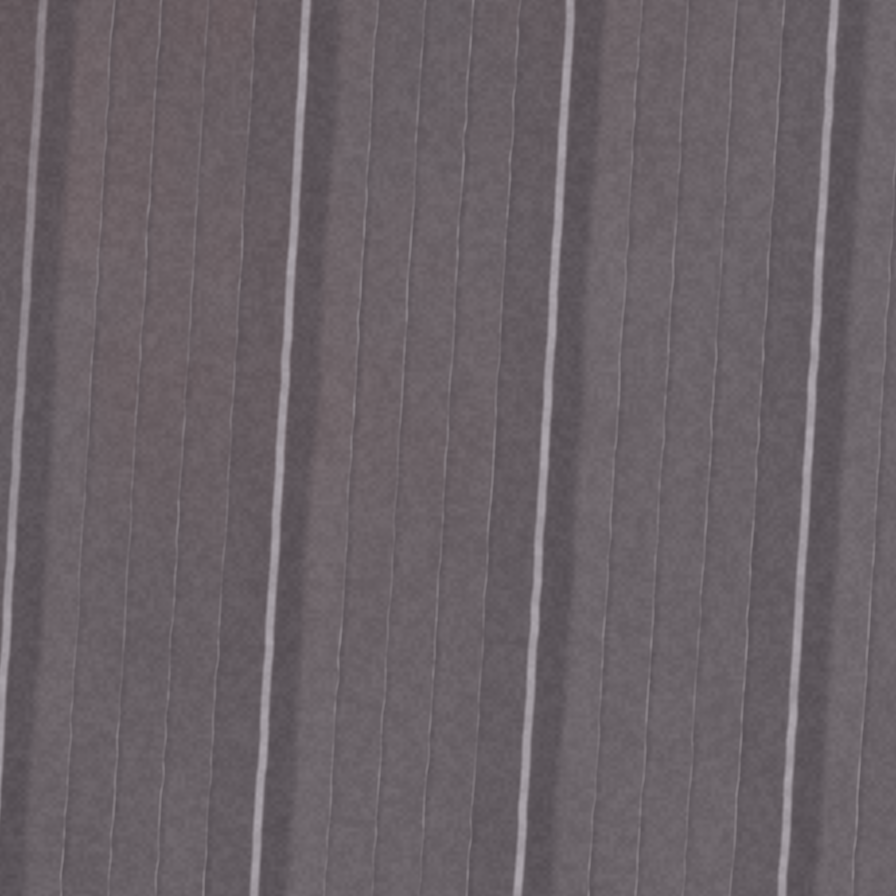
Write a Shadertoy shader that draws this texture.

```glsl
// Grey pleated fabric: leaning vertical folds, each led by a bright ridge with
// a shadow band beside it, then four thin, broken seams. Periodic distances
// place the lines; value noise adds thread wear, stains and woven grain.

const float PERIOD = 0.2945;      // distance between bright ridges
const float RIDGE_START = 0.2835; // a ridge's x on the bottom edge
const float LEAN = 0.0595;        // sideways drift over the full height
const float SEAM_FIRST = 0.0785;  // first seam, measured from its ridge
const float SEAM_STEP = 0.0530;
const int SEAM_COUNT = 4;

const vec3 CLOTH = vec3(0.408, 0.380, 0.400);
const vec3 SHADOW = vec3(0.325, 0.300, 0.322);
const vec3 SEAM = vec3(0.530, 0.502, 0.520);
const vec3 RIDGE = vec3(0.650, 0.625, 0.650);
const vec3 WARM_TINT = vec3(0.018, -0.004, -0.010);

float hash(vec2 p) {
    vec3 q = fract(vec3(p.xyx) * 0.1031);
    q += dot(q, q.yzx + 33.33);
    return fract((q.x + q.y) * q.z);
}

float noise(vec2 p) {
    vec2 i = floor(p), f = fract(p);
    f = f * f * (3.0 - 2.0 * f);
    float low = mix(hash(i), hash(i + vec2(1, 0)), f.x);
    float high = mix(hash(i + vec2(0, 1)), hash(i + vec2(1, 1)), f.x);
    return mix(low, high, f.y);
}

// Sum of octaves, centred on zero
float fbm(vec2 p) {
    float sum = 0.0, amp = 0.5;
    for (int i = 0; i < 4; i++) {
        sum += amp * (noise(p) - 0.5);
        p = p * 2.03 + 17.7;
        amp *= 0.5;
    }
    return sum;
}

// Soft line of given half width around d = 0
float line(float d, float halfWidth, float blur) {
    return 1.0 - smoothstep(halfWidth - blur, halfWidth + blur, abs(d));
}

// Band covering a..b with separately softened edges
float band(float x, float a, float b, float blurA, float blurB) {
    return smoothstep(a - blurA, a + blurA, x)
         * (1.0 - smoothstep(b - blurB, b + blurB, x));
}

// Thin broken seam with a narrow shadow on its right side
vec3 addSeam(vec3 color, float d, float y, float id, float strength, float px) {
    d += 0.0022 * (noise(vec2(y * 45.0, id)) - 0.5);
    float thread = smoothstep(0.1, 0.85, noise(vec2(y * 85.0, id + 40.0)));
    float wear = 0.55 + 0.6 * noise(vec2(y * 7.0, id + 80.0));
    float shade = band(d, 0.001, 0.006, 0.0015, 0.004);
    color = mix(color, SHADOW, shade * 0.42 * wear);
    float light = line(d, 0.0014, max(0.0013, px));
    return mix(color, SEAM, light * strength * wear * mix(0.35, 1.0, thread));
}

// Bright rounded ridge, slightly uneven along its length
vec3 addRidge(vec3 color, float d, float y, float id, float strength, float px) {
    d += 0.0016 * (noise(vec2(y * 40.0, id + 120.0)) - 0.5);
    float wear = 0.85 + 0.2 * noise(vec2(y * 60.0, id + 160.0));
    return mix(color, RIDGE, line(d, 0.0046, max(0.0026, px)) * strength * wear);
}

void mainImage(out vec4 fragColor, in vec2 fragCoord) {
    vec2 uv = fragCoord / iResolution.y;
    float px = 1.0 / iResolution.y;

    // Position inside the current fold
    float across = uv.x - RIDGE_START - LEAN * uv.y;
    across += 0.0012 * (noise(vec2(uv.y * 5.0, 3.0)) - 0.5);
    float fold = floor(across / PERIOD);
    float x = across - fold * PERIOD;
    float ridge = x - PERIOD * step(0.5 * PERIOD, x);
    float ridgeId = floor(across / PERIOD + 0.5);

    // Broad light and warm stains, stronger toward the upper left
    float corner = smoothstep(1.1, 0.1, length(uv - vec2(0.0, 1.0)));
    vec3 color = CLOTH + 0.045 * fbm(uv * vec2(5.0, 3.0));
    color += 0.016 * (uv.x - uv.y * 0.4 - 0.2);
    color += WARM_TINT * corner * (0.6 + 2.0 * fbm(uv * 6.0 + 9.0));

    // Pleat shading: dark recess after the ridge, dimmer panel before it
    float edge = 0.034 + 0.006 * noise(vec2(uv.y * 9.0, fold + 5.0));
    float recess = band(x, 0.005, edge, 0.004, 0.007);
    float panel = smoothstep(0.233, 0.243, x);
    color = mix(color, SHADOW, 0.62 * recess + 0.27 * panel);
    color += 0.014 * band(x, edge + 0.004, SEAM_FIRST, 0.008, 0.004);

    // Seams and ridge, fainter in the leftmost fold
    float fade = 1.0 - 0.45 * smoothstep(0.35, 0.0, uv.x) * smoothstep(0.0, 1.0, uv.y);
    for (int i = 0; i < SEAM_COUNT; i++) {
        float d = x - SEAM_FIRST - SEAM_STEP * float(i);
        float id = (fold + 8.0) * 7.0 + float(i);
        color = addSeam(color, d, uv.y, id, 0.85 * fade, px);
    }
    color = addRidge(color, ridge, uv.y, ridgeId + 8.0, fade, px);

    // Woven grain
    color += 0.040 * (noise(uv * 230.0) - 0.5) + 0.028 * (noise(uv * 95.0 + 31.0) - 0.5);
    fragColor = vec4(clamp(color, 0.0, 1.0), 1.0);
}
```
